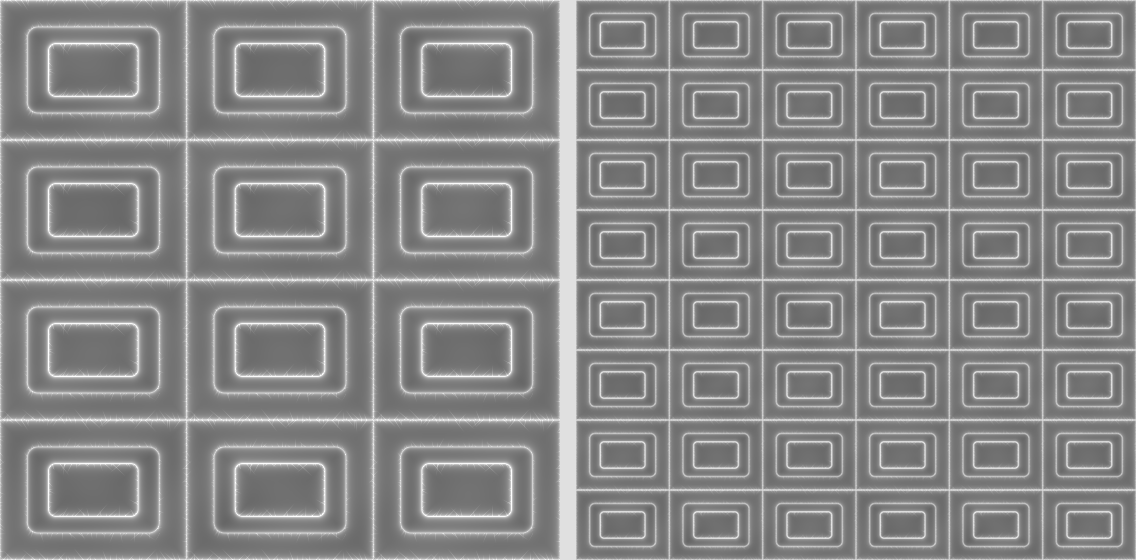
Left, the tile; right, the same tile 2 across and 2 down.
Reproduce this pattern procedurally as a three.js fragment shader.

```glsl
// Grid of grey panels, each with two nested rounded frames drawn as glowing lines.
// Glow is a pair of exponentials of the line distance; fine leaning hairs grow
// from jittered slots along each line, and wrapping layered sines mottle the grey.

varying vec2 vUv;

const vec2 GRID = vec2(3.0, 4.0);            // panels across and up
const vec2 OUTER_HALF = vec2(0.1178, 0.0768);
const vec2 INNER_HALF = vec2(0.0800, 0.0472);
const float OUTER_RADIUS = 0.0190;
const float INNER_RADIUS = 0.0130;

const float CORE_FALLOFF = 0.0017;
const float HALO_FALLOFF = 0.0078;
const float CORE_LIGHT = 0.27;
const float HALO_LIGHT = 0.25;

const float HAIR_PITCH = 1.0 / 120.0;        // whole slots per panel side
const vec2 HAIR_SLOTS = vec2(40.0, 30.0);
const float HAIR_WIDTH = 0.0015;
const float HAIR_LEAN = 1.2;
const float HAIR_LIGHT = 0.13;

const float FIELD_GREY = 0.430;
const float RING_GREY = 0.395;
const float CENTRE_GREY = 0.405;
const float CENTRE_LIFT = 0.035;
const float MOTTLE = 0.010;
const float TAU = 6.2831853;

vec3 hash3(vec2 p) {
  vec3 q = vec3(dot(p, vec2(127.1, 311.7)), dot(p, vec2(269.5, 183.3)), dot(p, vec2(419.2, 371.9)));
  return fract(sin(q) * 43758.545);
}

float roundedBox(vec2 p, vec2 halfSize, float radius) {
  vec2 q = abs(p) - halfSize + radius;
  return length(max(q, 0.0)) + min(max(q.x, q.y), 0.0) - radius;
}

float glow(float d) {
  d = abs(d);
  return CORE_LIGHT * exp(-d / CORE_FALLOFF) + HALO_LIGHT * exp(-d / HALO_FALLOFF);
}

// Hairs rooted along a line: s runs along it, d away from it.
float hairs(float s, float d, float slots, float reach, float seed) {
  if (d < 0.0 || d > reach) return 0.0;
  float slot = floor(s / HAIR_PITCH);
  float sum = 0.0;
  for (int i = -4; i <= 4; i++) {
    float id = slot + float(i);
    vec3 r = hash3(vec2(mod(id, slots), seed));
    float lean = HAIR_LEAN * (2.0 * r.z - 1.0);
    float span = reach * mix(0.25, 1.0, r.y * r.y);
    float offset = abs(s - (id + r.x) * HAIR_PITCH - lean * d) / sqrt(1.0 + lean * lean);
    sum += (1.0 - smoothstep(0.0, HAIR_WIDTH, offset)) * max(1.0 - d / span, 0.0);
  }
  return HAIR_LIGHT * sum;
}

// Hairs of a frame: reach.x on its upright sides, reach.y on its level sides.
float frameHairs(vec2 p, vec2 halfSize, float d, vec2 reach, float seed) {
  vec2 q = abs(p) - halfSize;
  if (q.x > q.y) return hairs(p.y, d, HAIR_SLOTS.y, reach.x, seed + sign(p.x));
  return hairs(p.x, d, HAIR_SLOTS.x, reach.y, seed + 3.0 + sign(p.y));
}

// Layered sines with whole frequencies, so the result wraps.
float mottle(vec2 uv) {
  float sum = 0.0;
  for (int i = 0; i < 8; i++) {
    vec3 r = hash3(vec2(float(i), 5.0));
    vec2 freq = vec2(floor(r.x * 9.0) - 4.0, 1.0 + floor(r.y * 7.0));
    sum += sin(TAU * (dot(freq, uv) + r.z));
  }
  return sum * 0.5;
}

void main() {
  vec2 p = (fract(vUv * GRID) - 0.5) / GRID;
  vec2 seam = 0.5 / GRID - abs(p);
  float outer = roundedBox(p, OUTER_HALF, OUTER_RADIUS);
  float inner = roundedBox(p, INNER_HALF, INNER_RADIUS);

  // Ground: field, darker ring, and a centre with a soft lift
  float centre = CENTRE_GREY + CENTRE_LIFT * exp(-2.0 * dot(p / INNER_HALF, p / INNER_HALF));
  float grey = mix(RING_GREY, FIELD_GREY, smoothstep(-0.003, 0.003, outer));
  grey = mix(centre, grey, smoothstep(-0.003, 0.003, inner));
  grey += MOTTLE * mottle(vUv);

  // Glowing lines
  grey += max(1.08 * glow(seam.y), 0.88 * glow(seam.x));
  grey += 0.85 * glow(outer) + 1.15 * glow(inner);

  // Hairs on both sides of the seams, outside the outer and inside the inner frame
  grey += hairs(p.x, seam.y, HAIR_SLOTS.x, 0.022, 11.0 + sign(p.y));
  grey += 0.8 * hairs(p.y, seam.x, HAIR_SLOTS.y, 0.011, 17.0 + sign(p.x));
  grey += 0.8 * frameHairs(p, OUTER_HALF, outer, vec2(0.010, 0.019), 23.0);
  grey += frameHairs(p, INNER_HALF, -inner, vec2(0.017, 0.024), 37.0);

  gl_FragColor = vec4(vec3(clamp(grey, 0.0, 1.0)), 1.0);
}
```
